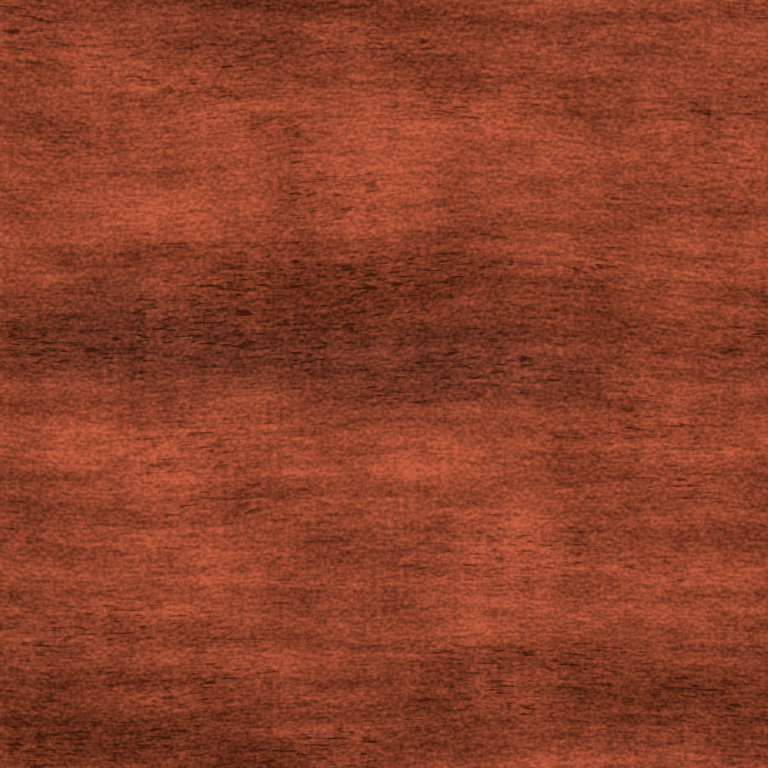
Reproduce this texture procedurally as a three.js fragment shader.

```glsl
varying vec2 vUv;

const float TAU = 6.2831853;
const vec3 MID_WOOD = vec3(0.548, 0.250, 0.158);
const vec3 TONE_STEP = vec3(0.090, 0.046, 0.036);
const vec3 MAUVE_TINT = vec3(-0.012, 0.004, 0.016);

// Unit gradient for a lattice cell, wrapped safely to the repeat count
vec2 gradientAt(vec2 cell, vec2 repeats, float seed) {
  vec2 c = floor(mod(cell + 0.5, repeats));
  float h = fract(sin(dot(c, vec2(127.1, 311.7)) + seed * 74.7) * 43758.55);
  return vec2(cos(TAU * h), sin(TAU * h));
}

// Tiling gradient noise, roughly -0.7 to 0.7; the phase keeps
// lattice lines of different layers from meeting at the tile edges
float noise(vec2 uv, vec2 repeats, float seed) {
  vec2 phase = fract(seed * vec2(0.379, 0.737) + 0.29);
  vec2 p = uv * repeats + phase;
  vec2 i = floor(p);
  vec2 f = p - i;
  vec2 w = f * f * f * (f * (f * 6.0 - 15.0) + 10.0);
  vec2 e = vec2(1.0, 0.0);
  float a = dot(gradientAt(i, repeats, seed), f);
  float b = dot(gradientAt(i + e.xy, repeats, seed), f - e.xy);
  float c = dot(gradientAt(i + e.yx, repeats, seed), f - e.yx);
  float d = dot(gradientAt(i + e.xx, repeats, seed), f - e.xx);
  return mix(mix(a, b, w.x), mix(c, d, w.x), w.y);
}

// Layered noise; every octave keeps whole repeats
float fbm(vec2 uv, vec2 repeats, float seed) {
  float sum = 0.0;
  float weight = 1.0;
  for (int i = 0; i < 4; i++) {
    sum += weight * noise(uv, repeats, seed + float(i));
    repeats *= 2.0;
    weight *= 0.65;
  }
  return sum;
}

// Gentle slope and wander of the grain lines
vec2 bendGrain(vec2 uv) {
  float wave = 0.008 * sin(TAU * (uv.x + 0.1));
  float wander = 0.016 * noise(uv, vec2(3.0, 4.0), 3.0);
  return uv + vec2(0.0, wave + wander);
}

// Soft oval spot that wraps around the tile
float smudge(vec2 uv, vec2 centre, vec2 radius) {
  vec2 d = (fract(uv - centre + 0.5) - 0.5) / radius;
  return exp(-dot(d, d));
}

// Short dark dashes where the noise peaks
float pores(vec2 uv, vec2 repeats, float threshold, float seed) {
  return smoothstep(threshold, threshold + 0.25, noise(uv, repeats, seed));
}

void main() {
  vec2 grain = bendGrain(vUv);
  float knot = smudge(vUv, vec2(0.39, 0.76), vec2(0.065, 0.08));

  // Broad bands and cloudy patches
  float bands = 0.62 * cos(2.0 * TAU * (grain.y - 0.31));
  bands += 1.5 * noise(grain, vec2(2.0, 7.0), 11.0);
  float clouds = 1.2 * fbm(vUv, vec2(5.0, 7.0), 21.0);
  clouds += 0.5 * noise(vUv, vec2(22.0, 3.0), 31.0);

  // Long streaks, fine fibres and leathery grain
  float streaks = 1.1 * noise(grain, vec2(4.0, 34.0), 41.0);
  streaks += 1.0 * noise(grain, vec2(9.0, 80.0), 43.0);
  float fibres = 1.3 * noise(grain, vec2(45.0, 190.0), 51.0);
  float speckle = 1.8 * noise(grain, vec2(140.0, 220.0), 61.0);
  speckle += 1.2 * noise(vUv, vec2(230.0, 250.0), 63.0);

  // Pores gather in patches, in dark bands and around the knot
  float patches = smoothstep(-0.15, 0.4, noise(grain, vec2(5.0, 14.0), 71.0));
  float gather = clamp(0.3 + 0.7 * patches - 0.25 * bands + knot, 0.0, 1.3);
  float dashes = pores(grain, vec2(30.0, 190.0), 0.22, 73.0);
  dashes += 0.8 * pores(grain, vec2(54.0, 240.0), 0.2, 75.0);

  float tone = 0.16 + bands + clouds + streaks + fibres + speckle;
  tone -= 1.7 * gather * dashes + 0.9 * knot;
  tone = clamp(tone, -3.2, 2.6);

  // Mauve cast drifting through the darker wood
  float mauve = smoothstep(-0.1, 0.4, noise(vUv, vec2(3.0, 5.0), 81.0));
  mauve *= 1.0 - smoothstep(-1.0, 0.6, bands);

  gl_FragColor = vec4(MID_WOOD + tone * TONE_STEP + mauve * MAUVE_TINT, 1.0);
}
```
